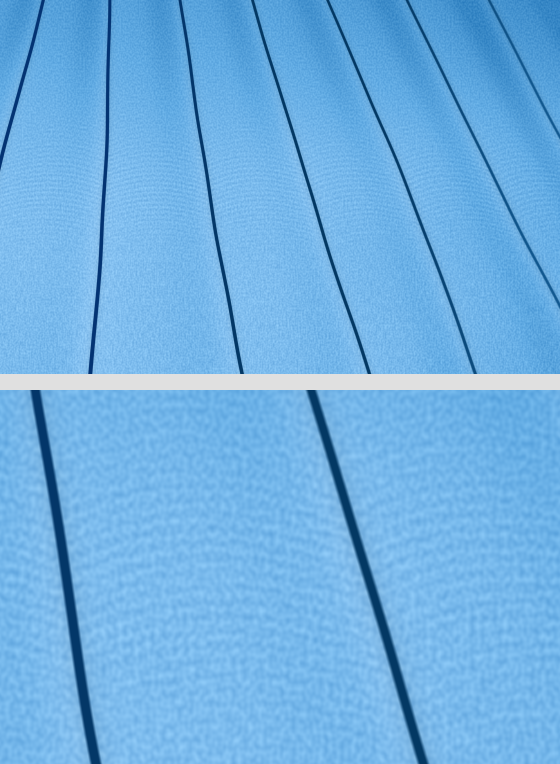
Top, the full canvas; bottom, a detail of the centre.
Reproduce this texture procedurally as a Shadertoy shader.

```glsl
// Pleated blue cloth: seven dark folds fan out from the top edge to the bottom.
// A loop finds the folds on either side of a point; the panel between them is
// shaded by its position across, then covered with gradient noise weave.

const float PI = 3.14159265;

// Fold layout in canvas widths: start, step and change of step per fold
const vec3 TOP_LAYOUT = vec3(0.077, 0.117, 0.0026);
const vec3 BOTTOM_LAYOUT = vec3(-0.094, 0.2786, -0.0098);
const float BEAT = 2.1;              // irregular spacing, radians per fold
const float BOTTOM_SHIFT = 0.0143;
const float BOW = 0.008;
const float WAVER = 0.004;
const int FIRST_FOLD = -1;
const int LAST_FOLD = 8;

// Half widths and edge blur of the folds, at the left and right side
const vec2 FOLD_HALF_WIDTH = vec2(0.0034, 0.0023);
const vec2 FOLD_BLUR = vec2(0.0008, 0.0017);

// Weave
const vec2 GRAIN_SCALE = vec2(310.0, 260.0);
const vec2 STREAK_SCALE = vec2(300.0, 65.0);
const float GRAIN_AMOUNT = 0.075;
const float STREAK_AMOUNT = 0.05;
const float RIPPLE_COUNT = 115.0;
const float RIPPLE_AMOUNT = 0.018;

// Colours
const vec3 CLOTH_DEEP = vec3(0.25, 0.56, 0.80);
const vec3 CLOTH_MID = vec3(0.38, 0.67, 0.89);
const vec3 CLOTH_LIGHT = vec3(0.51, 0.75, 0.94);
const vec3 FOLD_NAVY = vec3(0.01, 0.20, 0.45);
const vec3 FOLD_INK = vec3(0.01, 0.22, 0.39);
const vec3 FOLD_FADED = vec3(0.09, 0.40, 0.64);

vec2 hashGradient(vec2 cell) {
    vec3 q = fract(cell.xyx * vec3(0.1031, 0.1030, 0.0973));
    q += dot(q, q.yzx + 33.33);
    float angle = 2.0 * PI * fract((q.x + q.y) * q.z);
    return vec2(cos(angle), sin(angle));
}

float gradientNoise(vec2 p) {
    vec2 i = floor(p), f = fract(p);
    vec2 w = f * f * f * (f * (f * 6.0 - 15.0) + 10.0);
    vec2 e = vec2(0.0, 1.0);
    float a = dot(hashGradient(i), f);
    float b = dot(hashGradient(i + e.yx), f - e.yx);
    float c = dot(hashGradient(i + e.xy), f - e.xy);
    float d = dot(hashGradient(i + e.yy), f - e.yy);
    return mix(mix(a, b, w.x), mix(c, d, w.x), w.y);
}

// Ends of fold k: x at the top and x at the bottom
vec2 foldEnds(float k) {
    vec3 powers = vec3(1.0, k, k * k);
    float shift = BOTTOM_SHIFT * cos(BEAT * k - 5.15);
    return vec2(dot(TOP_LAYOUT, powers), dot(BOTTOM_LAYOUT, powers) + shift);
}

float foldX(float k, vec2 ends, float down) {
    float bow = BOW * cos(BEAT * (k - 1.0)) * sin(PI * down);
    float waver = WAVER * gradientNoise(vec2(down * 4.0, k * 7.3 + 0.4));
    return mix(ends.x, ends.y, down) + bow + waver;
}

vec3 clothColor(float tone) {
    vec3 low = mix(CLOTH_DEEP, CLOTH_MID, clamp(tone * 2.0, -0.3, 1.0));
    return mix(low, CLOTH_LIGHT, clamp(tone * 2.0 - 1.0, 0.0, 1.25));
}

void mainImage(out vec4 fragColor, in vec2 fragCoord) {
    vec2 uv = fragCoord / iResolution.xy;
    vec2 p = fragCoord / iResolution.x;
    float height = iResolution.y / iResolution.x;
    float down = 1.0 - uv.y;

    // Nearest fold and the gaps to the folds on both sides
    float toLeft = 10.0, toRight = 10.0, foldDistance = 10.0;
    for (int n = FIRST_FOLD; n <= LAST_FOLD; n++) {
        float k = float(n);
        vec2 ends = foldEnds(k);
        float dx = uv.x - foldX(k, ends, down);
        if (dx >= 0.0) toLeft = min(toLeft, dx);
        else toRight = min(toRight, -dx);
        float slope = (ends.y - ends.x) / height;
        foldDistance = min(foldDistance, abs(dx) * inversesqrt(1.0 + slope * slope));
    }
    float across = toLeft / (toLeft + toRight);

    // Light: dim at the top and right, a hollow and a bright lip on each panel
    float topShade = 1.0 - smoothstep(-0.15, 0.55, down);
    float rightShade = smoothstep(0.45, 1.05, uv.x);
    float hollow = exp(-pow((across - 0.70) / 0.20, 2.0));
    float lip = smoothstep(0.82, 0.97, across);
    float tone = 0.92 - 0.70 * topShade - 0.30 * rightShade;
    tone -= hollow * (0.10 + 0.18 * topShade + 0.12 * rightShade);
    tone += 0.16 * lip + 0.08 * (1.0 - smoothstep(0.0, 0.3, across));
    tone += 0.12 * gradientNoise(p * vec2(5.0, 4.0) + 3.7);
    vec3 color = clothColor(tone);

    // Weave: grain, upright streaks near the bottom, faint curved ripples
    float grain = gradientNoise(p * GRAIN_SCALE);
    float streak = gradientNoise(p * STREAK_SCALE + 17.0) * smoothstep(0.2, 0.9, down);
    float bend = 9.0 * (across - 0.5) * (across - 0.5);
    float ripple = sin(2.0 * PI * (p.y * RIPPLE_COUNT + bend));
    ripple *= exp(-pow((down - 0.5) / 0.16, 2.0));
    float weave = GRAIN_AMOUNT * grain + STREAK_AMOUNT * streak + RIPPLE_AMOUNT * ripple;
    color += weave * vec3(1.2, 1.0, 0.7);

    // Folds: soft contact shadow, then the dark line
    float halfWidth = mix(FOLD_HALF_WIDTH.x, FOLD_HALF_WIDTH.y, uv.x) * mix(0.85, 1.1, down);
    float blur = max(mix(FOLD_BLUR.x, FOLD_BLUR.y, uv.x), 0.7 / iResolution.x);
    color *= 1.0 - 0.12 * exp(-foldDistance / 0.005);
    vec3 foldColor = mix(FOLD_NAVY, FOLD_INK, smoothstep(0.15, 0.5, uv.x));
    foldColor = mix(foldColor, FOLD_FADED, 0.7 * smoothstep(0.65, 1.0, uv.x));
    float line = 1.0 - smoothstep(halfWidth - blur, halfWidth + blur, foldDistance);
    color = mix(color, foldColor, line);

    fragColor = vec4(clamp(color, 0.0, 1.0), 1.0);
}
```
